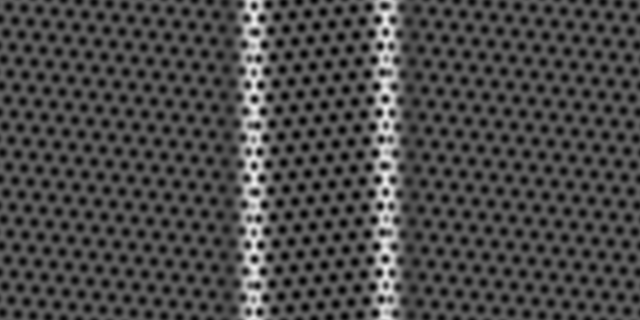
A Shadertoy shader for this pattern:

```glsl
// Whole wave counts across and down the tile; the third wave is their sum
#define WAVE_A vec2(44.0, 10.0)
#define WAVE_B vec2(-39.0, 14.0)
#define LATTICE_ORIGIN vec2(0.0, 0.44)
#define SEAM_OFFSET 0.105
#define SEAM_BLEND 0.022
#define RIDGE_WIDTH 0.040
#define RIDGE_GAIN 1.35
#define SHADOW_DISTANCE 0.068
#define SHADOW_WIDTH 0.034
#define BASE_LEVEL 0.275
#define OUTER_CONTRAST 0.24
#define INNER_CONTRAST 0.27

const float TAU = 6.2831853;

// Hexagonal lattice from three plane waves: 1 at pores, -0.5 between them
float hexLattice(vec2 uv) {
    vec2 p = uv - LATTICE_ORIGIN;
    vec3 phase = vec3(dot(WAVE_A, p), dot(WAVE_B, p), dot(WAVE_A + WAVE_B, p));
    return dot(cos(TAU * phase), vec3(1.0 / 3.0));
}

float bell(float x, float width) {
    float t = x / width;
    return exp(-t * t);
}

void mainImage(out vec4 fragColor, in vec2 fragCoord) {
    vec2 uv = fragCoord / iResolution.xy;

    // Signed distance to the nearest seam in canvas heights, negative in the middle band
    float aspect = iResolution.x / iResolution.y;
    float seam = (abs(uv.x - 0.5) - SEAM_OFFSET) * aspect;
    float outer = smoothstep(-SEAM_BLEND, SEAM_BLEND, seam);

    // The middle band is the mirror twin of the outer lattice
    float twin = hexLattice(vec2(-uv.x, uv.y));
    float lattice = mix(twin, hexLattice(uv), outer);

    // Washed-out strip just outside each seam
    float shadow = bell(seam - SHADOW_DISTANCE, SHADOW_WIDTH);
    float contrast = mix(INNER_CONTRAST, OUTER_CONTRAST, outer) * (1.0 - 0.4 * shadow);
    float level = BASE_LEVEL * (1.0 - 0.12 * shadow) - contrast * lattice;

    // Bright ridge along each seam
    level *= 1.0 + RIDGE_GAIN * bell(seam, RIDGE_WIDTH);

    fragColor = vec4(vec3(clamp(level, 0.0, 1.0)), 1.0);
}
```
